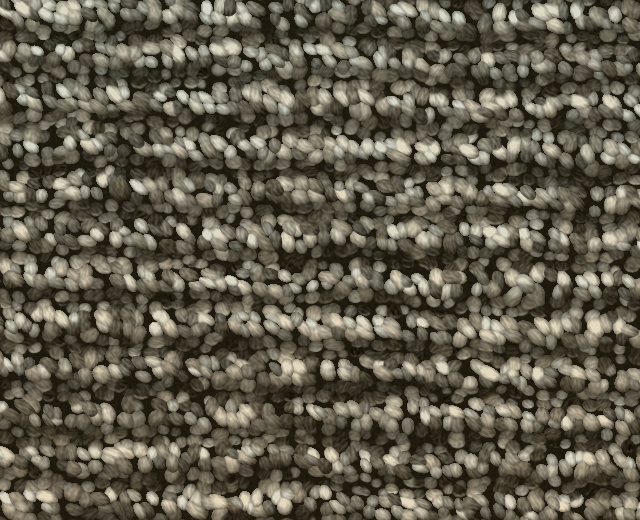
Give the GLSL for this texture, as a Shadertoy shader.

```glsl
// Ribbed loop-pile carpet: raised rows of slanted pale tufts over dark furrows
// of small curled loops. Jittered elliptical tufts on a warped grid are blended
// by height, then shaded by their dome, fibres and the fold of each row.

#define ROWS 11.64          // ribs over the canvas height
#define TUFT_ROWS 4.0       // tuft layers in one rib
#define TUFT_COLUMNS 39.0   // tufts per canvas height, sideways
#define ROW_SLOPE 0.20      // downward drift of ribs to the right
#define JITTER 0.75         // scatter of tuft centres
#define LEAN 0.55           // slant of rib tufts, radians
#define TONE_SPREAD 0.80    // brightness range between tufts
#define FIBRE 0.26          // strength of yarn streaks
#define OVERLAP 12.0        // crispness of tuft overlaps
#define YARN_DARK vec3(0.12, 0.10, 0.055)
#define YARN_LIGHT vec3(0.79, 0.77, 0.70)

const float TAU = 6.28318;

vec2 hash2(vec2 p) {
    vec3 q = fract(p.xyx * vec3(0.1031, 0.1030, 0.0973));
    q += dot(q, q.yzx + 33.33);
    return fract((q.xx + q.yz) * q.zy);
}

float cornerSlope(vec2 cell, vec2 offset) {
    float angle = TAU * hash2(cell).x;
    return dot(vec2(cos(angle), sin(angle)), offset);
}

float gradientNoise(vec2 p) {
    vec2 i = floor(p), f = fract(p);
    vec2 u = f * f * f * (f * (f * 6.0 - 15.0) + 10.0);
    vec2 e = vec2(1.0, 0.0);
    return mix(mix(cornerSlope(i, f), cornerSlope(i + e, f - e), u.x),
               mix(cornerSlope(i + e.yx, f - e.yx), cornerSlope(i + 1.0, f - 1.0), u.x), u.y);
}

// Returns the weighted tone and tint of one tuft, with its weight in z
vec3 tuft(vec2 cell, vec2 point) {
    vec2 place = hash2(cell);
    vec2 form = hash2(cell + 71.3);
    vec2 yarn = hash2(cell + 153.7);
    vec2 centre = cell + 0.5 + (place - 0.5) * JITTER;
    float ridge = 0.5 - 0.5 * cos(TAU * centre.y / TUFT_ROWS);
    ridge = clamp(ridge + 0.45 * gradientNoise(centre * 0.23), 0.0, 1.0);

    // Rib tufts are long and slanted, furrow loops short and turned freely
    vec2 d = point - centre;
    float angle = mix((form.x - 0.5) * 2.6, LEAN + (form.x - 0.5) * 0.9, ridge);
    float c = cos(angle), s = sin(angle);
    vec2 q = mat2(c, -s, s, c) * d;
    vec2 radius = mix(vec2(0.62, 0.56), vec2(0.52, 0.84), ridge) * (0.8 + 0.35 * yarn.y);
    float e = length(q / radius);
    float cover = 1.0 - smoothstep(0.78, 1.02, e);
    float height = 0.65 * ridge + 0.5 * form.y + 0.45 * (1.0 - e * e);

    // Dome shading, light from the upper left, yarn streaks
    float tone = mix(0.38, 0.74, ridge) + (yarn.x - 0.5) * TONE_SPREAD;
    tone *= 1.1 - 0.62 * e * e;
    tone += 0.16 * (d.y - d.x) * ridge;
    tone += FIBRE * gradientNoise(q * vec2(5.0, 2.0) + place * 40.0);

    // Lit lower lip of a curled loop
    float lip = exp(-20.0 * (e - 0.72) * (e - 0.72)) * smoothstep(0.0, 0.4, -d.y);
    tone += 0.42 * lip * (1.0 - ridge) * form.x;

    float weight = cover * exp(OVERLAP * height);
    return vec3(tone, yarn.y - 0.5, 1.0) * weight;
}

void mainImage(out vec4 fragColor, in vec2 fragCoord) {
    vec2 p = fragCoord / iResolution.y;

    // Rib coordinate with gentle sag and uneven stitching
    float row = p.y * ROWS + 0.05 + ROW_SLOPE * p.x;
    row += 0.18 * gradientNoise(p * vec2(4.0, 5.0) + 8.0);
    row += 0.10 * gradientNoise(p * vec2(17.0, 13.0));
    vec2 point = vec2(p.x * TUFT_COLUMNS, row * TUFT_ROWS);
    point.x += 0.4 * gradientNoise(p * 11.0 + 31.0);

    // Blend neighbouring tufts over the dark backing
    vec3 pile = vec3(0.0, 0.0, exp(OVERLAP * 0.22));
    vec2 base = floor(point);
    for (int j = -1; j <= 1; j++)
        for (int i = -1; i <= 1; i++)
            pile += tuft(base + vec2(i, j), point);
    pile.xy /= pile.z;

    // Shadow under each rib and broad wear
    float fold = 0.5 + 0.5 * cos(TAU * (row - 0.62));
    float tone = pile.x * mix(0.66, 1.12, fold);
    tone *= 1.0 + 0.22 * gradientNoise(p * 3.0 + 5.0);
    tone += 0.05 * gradientNoise(p * 150.0);

    vec3 colour = mix(YARN_DARK, YARN_LIGHT, clamp(tone, -0.08, 1.12));
    colour *= 1.0 + pile.y * vec3(0.05, 0.0, -0.06);
    colour *= mix(vec3(1.02, 1.0, 0.97), vec3(0.98, 1.0, 1.01), p.y);
    fragColor = vec4(clamp(colour, 0.0, 1.0), 1.0);
}
```
